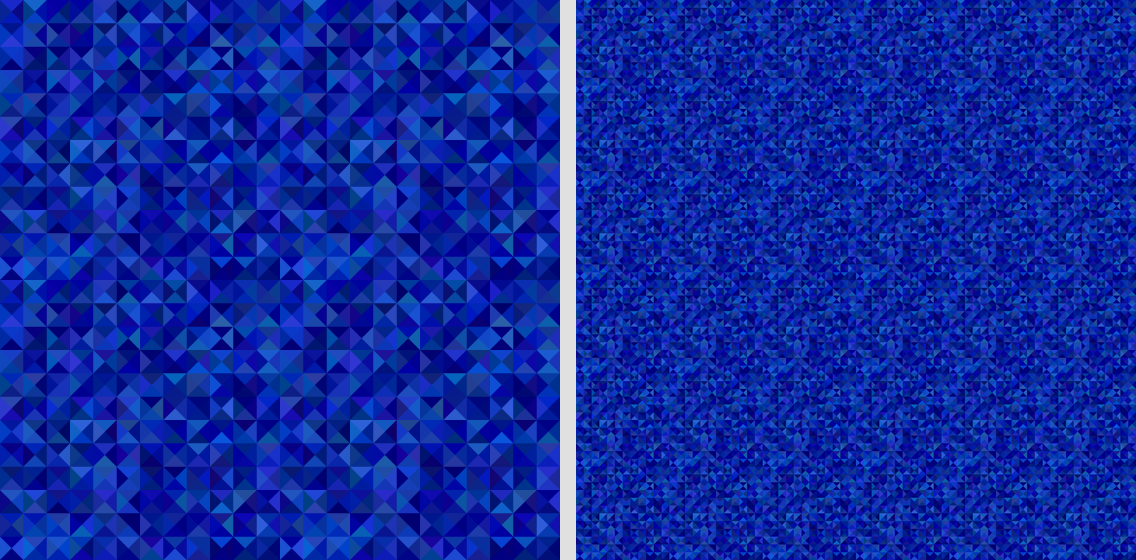
Left, the tile; right, the same tile 3 across and 3 down.
Give the GLSL for this pattern, as a WebGL 1 fragment shader.

```glsl
precision highp float;
// Mosaic of blue triangles: a 24 by 24 grid of squares, each cut by both
// diagonals into four flat facets. Shades come from a hash whose cell index
// wraps every 12 squares, so the block appears twice across and twice down.

uniform vec2 u_resolution;

// Four independent random values in 0..1.
vec4 hash4(vec3 p) {
  vec4 q = fract((p.xyzx + 17.0) * vec4(0.1031, 0.1030, 0.0973, 0.1099));
  q += dot(q, q.wzxy + 33.33);
  return fract((q.xxyz + q.yzzw) * q.zywx);
}

// Shared lightness plus a smaller shift per channel, from navy to violet or teal.
vec3 facetShade(vec2 cell, float facet) {
  vec4 rnd = hash4(vec3(cell, facet * 7.0)) - 0.5;
  vec3 shade = vec3(0.03, 0.15, 0.63)
             + rnd.w * vec3(0.16, 0.32, 0.28)
             + rnd.xyz * vec3(0.18, 0.20, 0.22);
  return clamp(shade, 0.0, 1.0);
}

vec3 mosaic(vec2 uv) {
  vec2 grid = uv * 24.0;
  vec2 cell = mod(floor(grid), 12.0);
  vec2 local = fract(grid) - 0.5;

  // The sides of the two diagonals number the facets 0 to 3.
  float facet = step(0.0, local.x + local.y) + 2.0 * step(0.0, local.x - local.y);
  return facetShade(cell, facet);
}

void main() {
  // Average 4 by 4 samples per pixel for smooth edges.
  vec3 sum = vec3(0.0);
  for (int j = 0; j < 4; j++) {
    for (int i = 0; i < 4; i++) {
      vec2 offset = (vec2(float(i), float(j)) + 0.5) / 4.0 - 0.5;
      sum += mosaic((gl_FragCoord.xy + offset) / u_resolution);
    }
  }
  gl_FragColor = vec4(sum / 16.0, 1.0);
}
```
